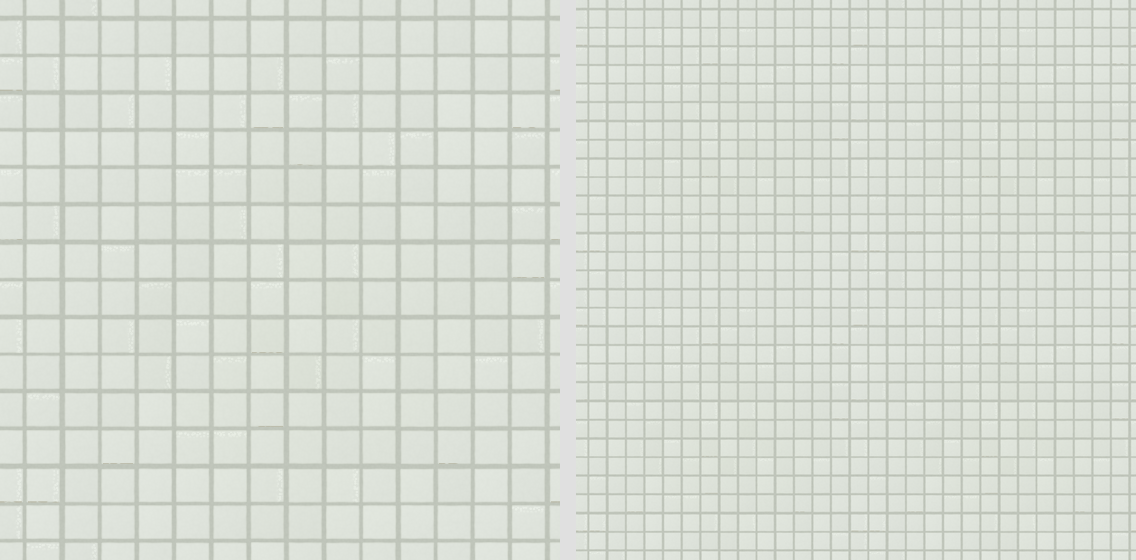
Left: one tile. Right: repeated 2 by 2.
A three.js fragment shader for this texture:

```glsl
// Pale glazed mosaic: a 15 by 15 grid of small square tiles in grey-green grout.
// Each tile is a rounded box, slightly shifted and toned by hashes of its wrapped
// cell; wrapping cellular noise adds glaze grain, glints and stained lower edges.

#define TILES 15.0
#define GRID_SHIFT vec2(0.668, 0.513)
#define HALF_SIZE vec2(0.447, 0.452)
#define CORNER 0.035
#define SOFT 0.018
#define RIM 0.045
#define LINE_JITTER 0.036
#define TILE_JITTER 0.014
#define GRAIN 0.016
#define TILE_COLOR vec3(0.871, 0.890, 0.860)
#define RIM_COLOR vec3(0.825, 0.845, 0.806)
#define GROUT_COLOR vec3(0.748, 0.770, 0.728)

varying vec2 vUv;

const float TAU = 6.2831853;

float hash(vec2 p) {
  vec3 q = fract(vec3(p.xyx) * 0.1031);
  q += dot(q, q.yzx + 33.33);
  return fract((q.x + q.y) * q.z);
}

// Distance to the nearest feature point, wrapping after "period" cells
float cellular(vec2 uv, float period) {
  vec2 p = uv * period;
  vec2 base = floor(p);
  float nearest = 2.0;
  for (int j = -1; j <= 1; j++) {
    for (int i = -1; i <= 1; i++) {
      vec2 cell = base + vec2(float(i), float(j));
      vec2 id = mod(cell, period);
      vec2 point = cell + vec2(hash(id + 3.7), hash(id + 51.3));
      nearest = min(nearest, length(p - point));
    }
  }
  return nearest;
}

float roundBox(vec2 p, vec2 halfSize, float radius) {
  vec2 q = abs(p) - halfSize + radius;
  return length(max(q, 0.0)) + min(max(q.x, q.y), 0.0) - radius;
}

void main() {
  // Grid cell, with the grout lines on its borders
  vec2 grid = vUv * TILES - GRID_SHIFT;
  vec2 id = mod(floor(grid), TILES);
  vec2 p = fract(grid) - 0.5;

  // Uneven laying: whole rows and columns drift, then each tile
  vec2 lineShift = vec2(hash(vec2(id.x, 71.0)), hash(vec2(83.0, id.y))) - 0.5;
  vec2 tileShift = vec2(hash(id + 17.0), hash(id + 29.0)) - 0.5;
  p -= lineShift * LINE_JITTER + tileShift * TILE_JITTER;

  // Slightly wavering outline
  float waver = sin(TAU * (31.0 * vUv.x + 23.0 * vUv.y))
              + sin(TAU * (47.0 * vUv.y - 19.0 * vUv.x));
  float dist = roundBox(p, HALF_SIZE, CORNER) + 0.002 * waver;
  float tileMask = 1.0 - smoothstep(-SOFT, SOFT, dist);

  // Glaze: soft rim, per-tile tone, faint light from the upper left
  float fine = cellular(vUv, TILES * 12.0);
  float coarse = cellular(vUv, TILES * 5.0);
  vec3 tile = mix(RIM_COLOR, TILE_COLOR, smoothstep(0.0, RIM, -dist));
  tile += 0.016 * (hash(id + 5.0) - 0.5);
  tile += 0.010 * (p.y - p.x);
  tile += GRAIN * (0.5 - fine) * 0.6 + GRAIN * (0.5 - coarse) * 0.4;

  // Broad warm drift across the wall
  float drift = 0.5 + 0.25 * cos(TAU * (vUv.y - 0.42))
              + 0.25 * cos(TAU * (vUv.x - 0.55));
  float warmth = drift * drift * (0.5 + hash(id + 43.0));
  tile -= vec3(0.007, 0.005, 0.014) * warmth;

  // Glints: broken bright flecks along one side of a few tiles
  float glossy = step(0.78, hash(id + 61.0));
  float sideways = step(0.5, hash(id + 67.0));
  float side = mix(p.y, p.x, sideways);
  float band = smoothstep(0.22, 0.34, side) * (1.0 - smoothstep(0.38, 0.43, side));
  float flecks = 1.0 - smoothstep(0.25, 0.55, fine);
  tile += 0.035 * glossy * band * flecks;

  // Stains: thin broken brown lines under rare tiles
  float stained = step(0.95, hash(id + 97.0));
  float lower = 1.0 - smoothstep(0.008, 0.026, abs(p.y + HALF_SIZE.y - 0.01));
  float broken = 1.0 - smoothstep(0.35, 0.65, coarse);
  float stain = stained * lower * broken * step(abs(p.x), HALF_SIZE.x - CORNER);

  // Grout with a light sandy grain
  vec3 grout = GROUT_COLOR + 0.02 * (0.5 - fine);

  vec3 color = mix(grout, tile, tileMask);
  color = mix(color, vec3(0.69, 0.68, 0.60), 0.6 * stain);
  gl_FragColor = vec4(color, 1.0);
}
```
